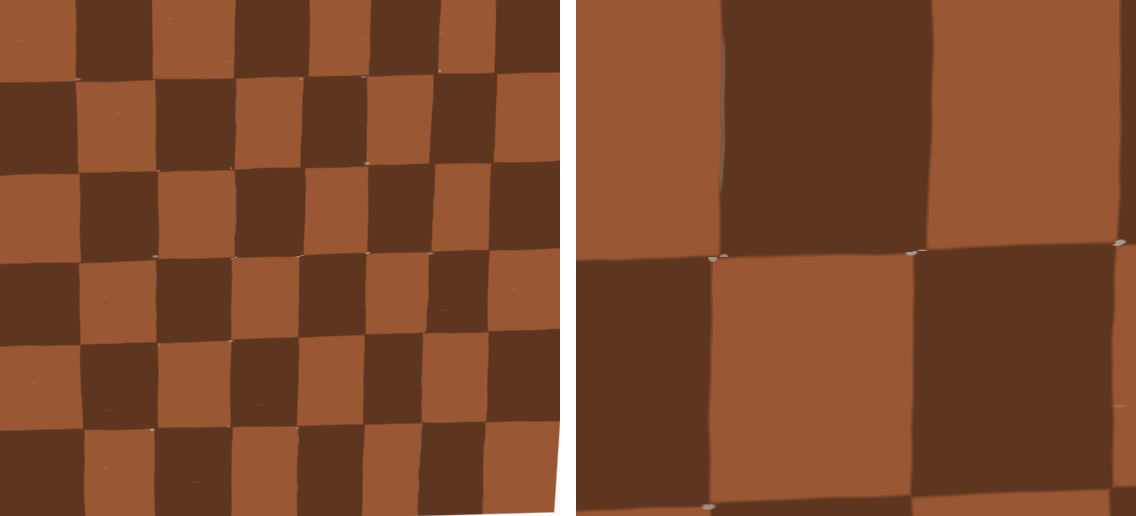
Left, the full canvas; right, a detail of the centre.
Give the GLSL for this pattern, as a Shadertoy shader.

```glsl
// Hand-cut checkerboard of brown tiles, eight across and six down.
// Leaning seams carry noise wobble and a small shift per row; the product of
// the two seam distances gives the checks, with worn specks along the joints.

#define LIGHT_TILE vec3(0.60, 0.34, 0.20)
#define DARK_TILE vec3(0.37, 0.21, 0.12)
#define CHIP_GREY vec3(0.55, 0.54, 0.53)
#define BARE_GROUND vec3(0.99)
#define WOBBLE 0.0035     // slow bend of a seam
#define RAGGED 0.0014     // fine roughness of a seam
#define ROW_SHIFT 0.0045  // sideways step of a seam between rows
#define JOINT 0.0009      // dark margin around light tiles
#define SOFTNESS 0.0016   // blur of the tile edge
#define SPECK_SHARE 0.45  // share of corners with a speck

// Seam positions at both ends, as fractions of the canvas, from the top left
const float seamTop[7] = float[7](0.135, 0.275, 0.423, 0.549, 0.663, 0.784, 0.888);
const float seamBottom[7] = float[7](0.153, 0.282, 0.411, 0.530, 0.646, 0.747, 0.860);
const float seamLeft[5] = float[5](0.162, 0.340, 0.513, 0.672, 0.836);
const float seamRight[5] = float[5](0.138, 0.312, 0.480, 0.638, 0.815);

vec2 hash2(vec2 p) {
    vec3 q = fract(p.xyx * vec3(0.1031, 0.1030, 0.0973));
    q += dot(q, q.yzx + 33.33);
    return fract((q.xx + q.yz) * q.zy);
}

float cornerSlope(vec2 cell, vec2 offset) {
    float angle = 6.2832 * hash2(cell + 17.0).x;
    return dot(vec2(cos(angle), sin(angle)), offset);
}

float gradientNoise(vec2 p) {
    vec2 i = floor(p), f = fract(p);
    vec2 w = f * f * f * (f * (f * 6.0 - 15.0) + 10.0);
    vec2 e = vec2(1.0, 0.0);
    float low = mix(cornerSlope(i, f), cornerSlope(i + e, f - e), w.x);
    float high = mix(cornerSlope(i + e.yx, f - e.yx), cornerSlope(i + 1.0, f - 1.0), w.x);
    return mix(low, high, w.y);
}

float seamWobble(float along, float seed) {
    return WOBBLE * gradientNoise(vec2(along * 8.0, seed * 3.7 + 0.4))
         + RAGGED * gradientNoise(vec2(along * 34.0, seed * 5.3 + 9.4));
}

// Coverage of a small ellipse
float speck(vec2 offset, vec2 radius, float blur) {
    float d = (length(offset / radius) - 1.0) * min(radius.x, radius.y);
    return 1.0 - smoothstep(-blur, blur, d);
}

void mainImage(out vec4 fragColor, in vec2 fragCoord) {
    vec2 uv = fragCoord / iResolution.xy;
    uv.y = 1.0 - uv.y;
    float aspect = iResolution.x / iResolution.y;
    float pixel = 1.0 / iResolution.y;
    float blur = max(pixel, SOFTNESS);

    // Level seams: row number and nearest signed distance
    float row = 0.0, nearRow = 0.0, dy = 1.0;
    for (int k = 0; k < 5; k++) {
        float id = float(k);
        float d = uv.y - mix(seamLeft[k], seamRight[k], uv.x) - seamWobble(uv.x, id + 20.0);
        row += step(0.0, d);
        if (abs(d) < abs(dy)) { dy = d; nearRow = id; }
    }

    // Upright seams, stepping sideways from row to row
    float column = 0.0, nearColumn = 0.0, dx = 1.0;
    for (int k = 0; k < 7; k++) {
        float id = float(k);
        float shift = ROW_SHIFT * (hash2(vec2(id, row + 40.0)).x - 0.5) * 2.0;
        float d = (uv.x - mix(seamTop[k], seamBottom[k], uv.y) - shift) * aspect
                - seamWobble(uv.y, id + 50.0);
        column += step(0.0, d);
        if (abs(d) < abs(dx)) { dx = d; nearColumn = id; }
    }

    // Checks with slightly rounded corners
    float parity = 1.0 - 2.0 * mod(row + column, 2.0);
    float field = parity * abs(dx * dy) / max(length(vec2(dx, dy)), 1e-5) - JOINT;
    vec3 color = mix(DARK_TILE, LIGHT_TILE, smoothstep(-blur, blur, field));

    // Grey slivers along a few upright seams
    float chosen = step(0.8, hash2(vec2(nearColumn + 70.0, row)).y);
    float broken = smoothstep(-0.05, 0.2, gradientNoise(vec2(uv.y * 22.0, nearColumn + 0.3)));
    float sliver = 1.0 - smoothstep(0.0, blur * 1.2, abs(dx));
    color = mix(color, CHIP_GREY, 0.45 * chosen * broken * sliver);

    // Pale specks at some corners
    vec2 corner = vec2(nearColumn, nearRow);
    vec2 place = (hash2(corner + 90.0) - 0.5) * 0.012;
    vec2 size = mix(vec2(0.0015), vec2(0.005, 0.0024), hash2(corner + 110.0));
    float present = step(hash2(corner + 130.0).x, SPECK_SHARE);
    vec3 speckColor = mix(CHIP_GREY, vec3(0.8), hash2(corner + 150.0).y);
    color = mix(color, speckColor, 0.7 * present * speck(vec2(dx, dy) - place, size, pixel));

    // Faint nicks scattered inside the tiles
    vec2 grid = uv * vec2(8.0, 6.0), cell = floor(grid);
    vec2 nick = (fract(grid) - mix(vec2(0.2), vec2(0.8), hash2(cell + 170.0)))
              * vec2(aspect / 8.0, 1.0 / 6.0);
    float nicked = step(hash2(cell + 190.0).x, 0.3);
    color += 0.07 * nicked * speck(nick, vec2(0.004, 0.001), pixel);

    // Bare ground past the lower right corner
    float outside = max((uv.x - 1.0 + 0.06 * (uv.y - 0.82)) * aspect,
                        uv.y - 1.0 + 0.03 * (uv.x - 0.75));
    color = mix(color, BARE_GROUND, smoothstep(-pixel, pixel, outside));

    fragColor = vec4(color, 1.0);
}
```
